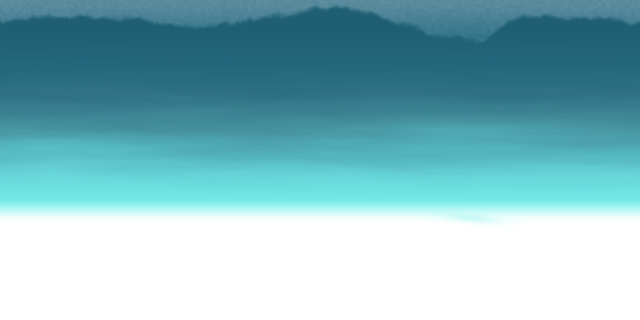
A Shadertoy shader for this background:

```glsl
const int STOP_COUNT = 10;

// Vertical palette: colour, then depth below the top edge
const vec4 STOPS[STOP_COUNT] = vec4[STOP_COUNT](
    vec4(0.12, 0.37, 0.45, 0.08),
    vec4(0.14, 0.40, 0.48, 0.20),
    vec4(0.19, 0.45, 0.52, 0.30),
    vec4(0.27, 0.57, 0.62, 0.40),
    vec4(0.33, 0.71, 0.74, 0.48),
    vec4(0.40, 0.83, 0.84, 0.55),
    vec4(0.45, 0.92, 0.91, 0.625),
    vec4(0.72, 0.97, 0.96, 0.655),
    vec4(0.95, 1.00, 0.99, 0.68),
    vec4(1.00, 1.00, 1.00, 0.70));

const vec3 MIST_TOP = vec3(0.37, 0.56, 0.63);
const vec3 MIST_LOW = vec3(0.22, 0.47, 0.55);
const vec3 AQUA = vec3(0.66, 0.96, 0.95);

vec2 hashGradient(vec2 cell) {
    vec3 h = fract(cell.xyx * vec3(0.1031, 0.1030, 0.0973));
    h += dot(h, h.yzx + 33.33);
    float angle = 6.28318 * fract((h.x + h.y) * h.z);
    return vec2(cos(angle), sin(angle));
}

float gradientNoise(vec2 p) {
    vec2 cell = floor(p);
    vec2 f = p - cell;
    vec2 u = f * f * f * (f * (f * 6.0 - 15.0) + 10.0);
    vec2 e = vec2(0.0, 1.0);
    float a = dot(hashGradient(cell), f);
    float b = dot(hashGradient(cell + e.yx), f - e.yx);
    float c = dot(hashGradient(cell + e.xy), f - e.xy);
    float d = dot(hashGradient(cell + e.yy), f - e.yy);
    return mix(mix(a, b, u.x), mix(c, d, u.x), u.y);
}

float fbm(vec2 p, int octaves) {
    float sum = 0.0;
    float weight = 0.5;
    for (int i = 0; i < octaves; i++) {
        sum += weight * gradientNoise(p);
        p = mat2(1.6, 1.2, -1.2, 1.6) * p + 7.3;
        weight *= 0.5;
    }
    return sum;
}

// Soft bump around a centre
float bump(float x, float centre, float width) {
    float d = (x - centre) / width;
    return exp(-d * d);
}

float blob(vec2 p, vec2 centre, vec2 size) {
    return bump(p.x, centre.x, size.x) * bump(p.y, centre.y, size.y);
}

vec3 depthColour(float depth) {
    vec3 colour = STOPS[0].rgb;
    for (int i = 1; i < STOP_COUNT; i++) {
        float blend = clamp((depth - STOPS[i - 1].w) / (STOPS[i].w - STOPS[i - 1].w), 0.0, 1.0);
        colour = mix(colour, STOPS[i].rgb, blend);
    }
    return colour;
}

// Broad light and dark drifts that bend the gradient
float depthDrift(vec2 p, float streaks) {
    float drift = 0.025 * blob(p, vec2(0.12, 0.47), vec2(0.14, 0.06));
    drift += 0.030 * blob(p, vec2(0.72, 0.41), vec2(0.18, 0.05));
    drift -= 0.025 * blob(p, vec2(0.38, 0.46), vec2(0.12, 0.06));
    float fade = smoothstep(0.08, 0.25, p.y) * (1.0 - smoothstep(0.50, 0.64, p.y));
    return drift + 0.055 * streaks * fade;
}

// Depth of the ragged lower rim of the mist
float mistRim(float x) {
    float rim = 0.055 + 0.015 * bump(x, 0.0, 0.04);
    rim += 0.036 * bump(x, 0.31, 0.08);
    rim -= 0.028 * bump(x, 0.52, 0.07);
    rim += 0.055 * bump(x, 0.70, 0.08);
    rim += 0.045 * bump(x, 0.75, 0.025);
    return rim + 0.018 * bump(x, 1.0, 0.05);
}

void mainImage(out vec4 fragColor, in vec2 fragCoord) {
    vec2 uv = fragCoord / iResolution.xy;
    vec2 p = vec2(uv.x, 1.0 - uv.y);
    vec2 square = vec2(2.0 * p.x, p.y);

    // Water gradient with horizontal streaks
    float streaks = fbm(p * vec2(4.0, 19.0), 4);
    vec3 colour = depthColour(p.y + depthDrift(p, streaks));

    // Mist along the top, with billows and fine grain
    float billow = fbm(square * 15.0, 4);
    float rim = mistRim(p.x) + 0.035 * billow;
    float cover = 1.0 - smoothstep(rim - 0.014, rim + 0.008, p.y);
    vec3 mist = mix(MIST_TOP, MIST_LOW, smoothstep(0.0, 0.12, p.y - 0.02 * billow));
    mist += 0.06 * fbm(square * 75.0, 2);
    colour = mix(colour, mist, 0.92 * cover);

    // Faint aqua smear under the waterline
    vec2 smear = vec2(p.x, p.y - 0.18 * (p.x - 0.74));
    float wash = blob(smear, vec2(0.735, 0.682), vec2(0.045, 0.014));
    colour = mix(colour, AQUA, 0.55 * wash);

    fragColor = vec4(clamp(colour, 0.0, 1.0), 1.0);
}
```
